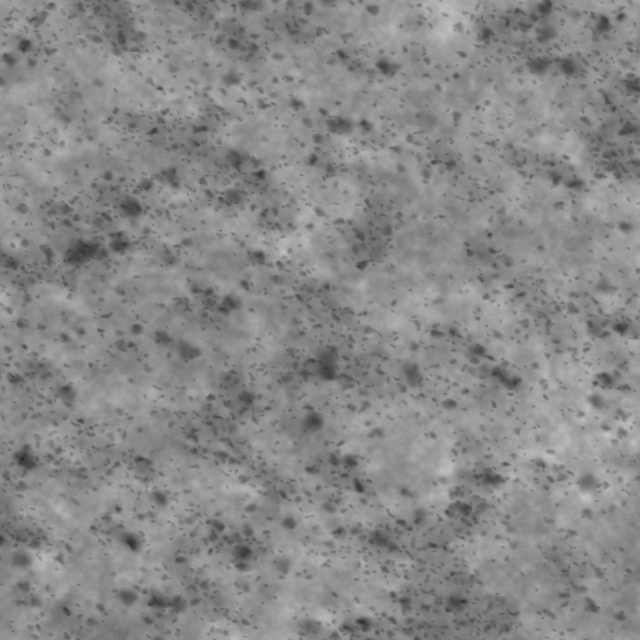
Write a Shadertoy shader that draws this texture.

```glsl
// Speckled grey stone: a grainy, mottled ground with pale blooms, covered by
// three sizes of blurry dark grains. Grains are jittered on cell grids, gathered
// by a slanted cluster noise and slightly flattened along the same slant.

#define BASE_GREY 0.562
#define MOTTLE 0.17
#define MID_GRAIN 0.17
#define FINE_GRAIN 0.14
#define BLOOM_LIGHT 0.11
#define HAZE_DARK 0.16
#define LARGE_DARK 0.46
#define MEDIUM_DARK 0.35
#define SMALL_DARK 0.25
#define SLANT -0.38
#define FLATTEN 1.28
#define EDGE_WARP 0.007

float hash(vec2 p) {
    return fract(sin(dot(p, vec2(127.1, 311.7))) * 43758.5);
}

// Smooth value noise, 0 to 1
float noise(vec2 p) {
    vec2 i = floor(p), f = fract(p);
    f = f * f * (3.0 - 2.0 * f);
    float low = mix(hash(i), hash(i + vec2(1, 0)), f.x);
    float high = mix(hash(i + vec2(0, 1)), hash(i + vec2(1, 1)), f.x);
    return mix(low, high, f.y);
}

float fbm(vec2 p) {
    float sum = 0.0, weight = 0.5;
    for (int k = 0; k < 3; k++) {
        sum += weight * noise(p);
        p = mat2(1.6, 1.2, -1.2, 1.6) * p + 17.3;
        weight *= 0.5;
    }
    return sum / 0.875;
}

// Turns the slanted grain direction onto the x axis
vec2 alongSlant(vec2 p) {
    float c = cos(SLANT), s = sin(SLANT);
    return vec2(c * p.x + s * p.y, c * p.y - s * p.x);
}

// Short streaks along the slant, 0 to 1
float streaks(vec2 p) {
    return smoothstep(0.25, 0.85, fbm(alongSlant(p) * vec2(10.0, 18.0) + 41.0));
}

// Coverage by soft flattened grains; radius is in cell units
float grains(vec2 p, float cells, float density, float radius, float seed) {
    vec2 q = p * cells, home = floor(q);
    float cover = 0.0;
    for (int y = -1; y <= 1; y++)
    for (int x = -1; x <= 1; x++) {
        vec2 id = home + vec2(x, y);
        vec2 key = id + seed;
        vec2 jitter = vec2(hash(key + 3.1), hash(key + 7.7));
        vec2 center = id + 0.05 + 0.9 * jitter;
        float gather = mix(0.2, 2.0, streaks(center / cells));
        float present = step(hash(key + 13.9), density * gather);
        float size = radius * mix(0.55, 1.2, hash(key + 21.3));
        vec2 d = alongSlant(q - center) * vec2(1.0, FLATTEN) / sqrt(FLATTEN);
        float grain = 1.0 - smoothstep(0.1 * size, 1.5 * size, length(d));
        float strength = present * grain * mix(0.6, 1.0, hash(key + 31.7));
        cover = 1.0 - (1.0 - cover) * (1.0 - strength);
    }
    return cover;
}

void mainImage(out vec4 fragColor, in vec2 fragCoord) {
    vec2 uv = fragCoord / iResolution.y;

    // Ground: broad mottling, two grain scales and a lighter upper right
    float grey = BASE_GREY + 0.04 * (uv.x + 0.5 * uv.y - 0.75);
    grey += MOTTLE * (fbm(uv * 8.0 + 5.0) - 0.5);
    grey += MID_GRAIN * (fbm(alongSlant(uv) * vec2(28.0, 36.0) + 25.0) - 0.5);
    grey += FINE_GRAIN * (fbm(uv * 88.0 + 60.0) - 0.5);

    // Pale blooms and small light flecks
    grey += BLOOM_LIGHT * smoothstep(0.62, 0.92, fbm(uv * 13.0 + 90.0));
    grey += 0.09 * grains(uv, 32.0, 0.05, 0.28, 73.0);

    // Ragged grain outlines
    vec2 warp = vec2(noise(uv * 90.0), noise(uv * 90.0 + 37.0)) - 0.5;
    vec2 p = uv + EDGE_WARP * warp;

    // Dark haze around clusters, then grains, fewer fine ones at the right
    float fineDensity = mix(0.46, 0.32, clamp(uv.x, 0.0, 1.0));
    grey *= 1.0 - HAZE_DARK * smoothstep(0.45, 1.0, streaks(p));
    grey *= 1.0 - LARGE_DARK * grains(p, 23.0, 0.18, 0.32, 11.0);
    grey *= 1.0 - MEDIUM_DARK * grains(p, 45.0, 0.28, 0.32, 29.0);
    grey *= 1.0 - SMALL_DARK * grains(p, 85.0, fineDensity, 0.36, 53.0);

    fragColor = vec4(vec3(clamp(grey, 0.0, 1.0)), 1.0);
}
```
